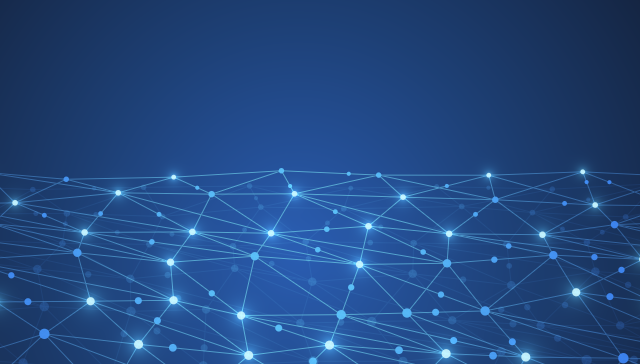
A WebGL 1 fragment shader for this background:

```glsl
precision highp float;
// A glowing network plain under a deep blue radial backdrop.
// Jittered rows of nodes widen in perspective from a horizon; each node links
// to its neighbours, and a fainter shifted copy of the mesh gives depth.

uniform vec2 u_resolution;

#define HORIZON 0.52
#define LINE_WIDTH 0.0013
#define LINE_ALPHA 0.72
#define NODE_SIZE 0.0062
#define BEAD_CHANCE 0.27
#define GLOW_CHANCE 0.62
#define GLOW_CENTER vec2(0.82, 0.31)
#define FAINT_SHIFT vec2(0.11, 0.035)

vec2 hash2(vec2 p) {
  vec2 q = vec2(dot(p, vec2(127.1, 311.7)), dot(p, vec2(269.5, 183.3)));
  return fract(sin(q) * 43758.5);
}

float cover(float d, float radius) {
  return clamp((radius - d) * u_resolution.y + 0.5, 0.0, 1.0);
}

// Start and spacing of the nodes along one row
vec2 rowSpan(float r) {
  if (r < 0.5) return vec2(0.217, 0.281);
  if (r < 1.5) return vec2(0.057, 0.258);
  if (r < 2.5) return vec2(0.007, 0.244);
  if (r < 3.5) return vec2(-0.068, 0.263);
  if (r < 4.5) return vec2(0.0, 0.226);
  if (r < 5.5) return vec2(-0.114, 0.263);
  return vec2(-0.25, 0.27);
}

float rowHeight(float r) {
  return HORIZON - 0.06 * r - 0.007 * r * r;
}

vec2 node(float c, float r, float seed) {
  vec2 span = rowSpan(r);
  vec2 jitter = hash2(vec2(c, r) + seed) - 0.5;
  return vec2(span.x + c * span.y + jitter.x * 0.07,
              rowHeight(r) + jitter.y * (0.025 + 0.012 * r));
}

// Adds a link to mesh.x and sometimes a small bead on it to mesh.y
void link(vec2 p, vec2 a, vec2 b, float size, inout vec4 mesh) {
  vec2 ab = b - a;
  float t = clamp(dot(p - a, ab) / dot(ab, ab), 0.0, 1.0);
  mesh.x = max(mesh.x, cover(length(p - a - ab * t), LINE_WIDTH));
  vec2 h = hash2(a * 7.0 + b * 3.0);
  if (h.x < BEAD_CHANCE) {
    vec2 bead = mix(a, b, 0.3 + 0.4 * h.y);
    mesh.y = max(mesh.y, cover(length(p - bead), size * 0.9));
  }
}

// x: links, y: plain dots, z: halo, w: bright cores
vec4 network(vec2 p, float seed) {
  vec4 mesh = vec4(0.0);
  for (float r = 0.0; r < 6.0; r += 1.0) {
    float below = rowHeight(r) - p.y;
    if (below < -0.15 || below > 0.28) continue;
    float size = NODE_SIZE * (1.0 + 0.18 * r);
    for (float c = -1.0; c < 9.0; c += 1.0) {
      vec2 a = node(c, r, seed);
      vec2 h = hash2(vec2(c, r) * 1.7 + seed + 5.0);
      link(p, a, node(c + 1.0, r, seed), size, mesh);
      link(p, a, node(c, r + 1.0, seed), size, mesh);
      link(p, a, node(c + 1.0, r + 1.0, seed), size, mesh);
      if (h.y > 0.5) link(p, a, node(c + 2.0, r + 1.0, seed), size, mesh);
      float d = length(p - a);
      if (h.x < GLOW_CHANCE) {
        mesh.z += 0.65 * exp(-d / (size * 1.7));
        mesh.w = max(mesh.w, cover(d, size * 1.05));
      } else {
        mesh.y = max(mesh.y, cover(d, size * 1.2));
      }
    }
  }
  return mesh;
}

// Radial backdrop from bright blue to navy
vec3 backdrop(float d) {
  vec3 core = vec3(0.165, 0.365, 0.70);
  vec3 middle = vec3(0.115, 0.25, 0.46);
  vec3 navy = vec3(0.08, 0.145, 0.26);
  vec3 color = mix(core, middle, clamp(d / 0.6, 0.0, 1.0));
  return mix(color, navy, clamp((d - 0.6) / 0.55, 0.0, 1.0));
}

void main() {
  vec2 p = gl_FragCoord.xy / u_resolution.y;
  float d = length((p - GLOW_CENTER) * vec2(1.0, 0.95));
  vec3 color = backdrop(d);
  float side = smoothstep(0.15, 0.95, d);
  vec3 linkColor = mix(vec3(0.42, 0.80, 0.90), vec3(0.30, 0.58, 0.90), side);
  vec3 dotColor = mix(vec3(0.36, 0.76, 0.98), vec3(0.24, 0.52, 0.95), side);

  // Distant mesh
  vec4 faint = network(p + FAINT_SHIFT, 31.0);
  color = mix(color, dotColor, 0.10 * faint.x);
  color = mix(color, dotColor, 0.22 * max(faint.y, faint.w));

  // Main mesh, dots and glowing nodes
  vec4 mesh = network(p, 0.0);
  color = mix(color, linkColor, mesh.x * LINE_ALPHA * (1.0 - 0.35 * side));
  color = mix(color, dotColor, 0.95 * mesh.y);
  color += vec3(0.30, 0.68, 0.72) * min(mesh.z, 1.0);
  color = mix(color, vec3(0.80, 0.97, 1.0), 0.9 * mesh.w);
  gl_FragColor = vec4(color, 1.0);
}
```
